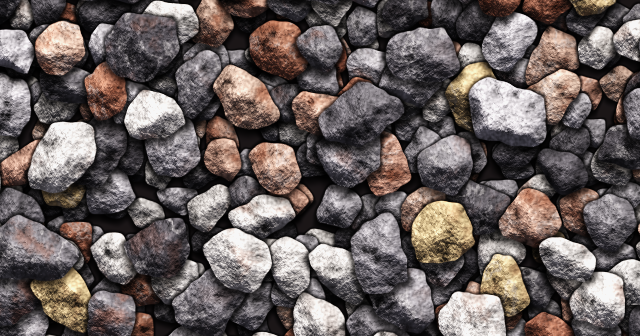
Reproduce this texture procedurally as a Shadertoy shader.

```glsl
// Bed of angular mixed pebbles in hard sunlight, with deep shadow between them
#define LAYERS 4
#define FACES 6
#define CELL_SMALL 0.112
#define CELL_LARGE 0.205
#define GRAIN_SCALE 17.0
#define BUMP 0.27
#define MOTTLE 1.05
#define EXPOSURE 1.72
#define CONTRAST 0.45
#define SUN normalize(vec3(0.12, 0.72, 0.68))
#define SHADOW_FLOOR 0.22
#define RAGGED 0.04

const float TAU = 6.28318;

vec3 hash3(vec2 p) {
    vec3 q = fract(p.xyx * vec3(0.1031, 0.1030, 0.0973));
    q += dot(q, q.yxz + 33.33);
    return fract((q.xxy + q.yzz) * q.zyx);
}

float cornerNoise(vec2 cell, vec2 offset) {
    return dot(hash3(cell).xy * 2.0 - 1.0, offset);
}

float gradientNoise(vec2 p) {
    vec2 i = floor(p), f = p - i;
    vec2 u = f * f * f * (f * (f * 6.0 - 15.0) + 10.0);
    vec2 o = vec2(0.0, 1.0);
    return 1.4 * mix(
        mix(cornerNoise(i, f), cornerNoise(i + o.yx, f - o.yx), u.x),
        mix(cornerNoise(i + o.xy, f - o.xy), cornerNoise(i + o.yy, f - o.yy), u.x), u.y);
}

float fbm(vec2 p) {
    float sum = 0.0, amp = 0.5;
    for (int i = 0; i < 5; i++) {
        sum += amp * gradientNoise(p);
        p = mat2(1.6, 1.2, -1.2, 1.6) * p + 17.3;
        amp *= 0.56;
    }
    return sum;
}

// Angular outline: inside distance, outline direction and slope of the faceted top
float stoneShape(vec2 q, vec2 id, out vec2 outward, out vec2 slope) {
    vec3 r = hash3(id + 7.7);
    float turn = TAU * r.x;
    float radius = mix(0.37, 0.52, r.y);
    float stretch = mix(1.0, 1.34, r.z);
    float edgeSum = 0.0, topSum = 0.0;
    outward = slope = vec2(0.0);

    // Two top facets that meet in a ridge
    vec2 tilt = 1.5 * (hash3(id + 4.4).xy - 0.5);
    for (float side = -1.0; side < 2.0; side += 2.0) {
        float top = exp(-22.0 * (mix(0.16, 0.32, r.y) - side * dot(q, tilt)));
        topSum += top;
        slope += top * side * tilt;
    }
    // Side facets
    for (int i = 0; i < FACES; i++) {
        vec3 f = hash3(id + float(i) * 3.17 + 1.3);
        float angle = TAU * (float(i) + 0.55 * f.x) / float(FACES);
        vec2 n = vec2(cos(angle), sin(angle));
        float t = angle - turn;
        float reach = radius * mix(0.8, 1.1, f.y) * length(vec2(cos(t) * stretch, sin(t) / stretch));
        float inside = reach - dot(q, n);
        float steep = mix(0.5, 1.9, f.z);
        float edge = exp(-22.0 * inside);
        float top = exp(-20.0 * inside * steep);
        edgeSum += edge;
        outward += edge * n;
        topSum += top;
        slope += top * steep * n;
    }
    outward /= edgeSum;
    slope /= topSum;
    return -log(edgeSum) / 22.0;
}

// Base colour in xyz, and how warm its stains are in w
vec4 rockColour(vec3 r) {
    vec3 grey = mix(vec3(0.24, 0.23, 0.245), vec3(0.69, 0.67, 0.69), smoothstep(0.0, 1.0, r.y));
    if (r.x < 0.56) return vec4(grey, 0.45 * smoothstep(0.5, 1.0, r.z));
    if (r.x < 0.75) return vec4(mix(vec3(0.78, 0.76, 0.74), vec3(0.90, 0.87, 0.84), r.y), 0.4 * r.z);
    if (r.x < 0.90) return vec4(mix(vec3(0.72, 0.51, 0.43), vec3(0.80, 0.65, 0.56), r.y), 0.65);
    if (r.x < 0.975) return vec4(mix(vec3(0.46, 0.26, 0.20), vec3(0.58, 0.37, 0.29), r.y), 0.6);
    return vec4(0.80, 0.67, 0.46, 0.3);
}

vec3 shadeStone(vec2 p, vec2 id, vec2 slope) {
    vec3 r = hash3(id + 21.9);
    vec4 rock = rockColour(r);

    // Grain, drawn out along a bedding direction of each stone
    float a = TAU * r.z;
    mat2 bedding = mat2(cos(a), -sin(a), sin(a), cos(a));
    vec2 s = bedding * p * GRAIN_SCALE * vec2(0.9, 1.12) + r.xy * 90.0;
    vec2 e = vec2(0.06, 0.0);
    float grain = fbm(s);
    vec2 relief = (vec2(fbm(s + bedding * e.xy), fbm(s + bedding * e.yx)) - grain) / e.x;

    // Stains, pale veins, dark pits and fine flecks
    float patches = fbm(s * 0.6 + 31.0);
    vec3 colour = rock.rgb * (1.0 + MOTTLE * grain);
    colour = mix(colour, vec3(0.50, 0.26, 0.18), rock.w * smoothstep(0.02, 0.35, patches));
    float vein = smoothstep(0.10, 0.0, abs(patches + 0.15)) * step(0.35, r.z);
    colour = mix(colour, vec3(0.78, 0.76, 0.75), 0.4 * vein);
    colour *= 1.0 - 0.55 * smoothstep(0.2, 0.5, -grain);
    colour *= 1.0 + 0.35 * gradientNoise(p * 110.0);

    // Sun, sky and a damp sheen
    vec3 n = normalize(vec3(slope - BUMP * relief, 1.0));
    float sun = max(dot(n, SUN), 0.0);
    float sheen = pow(max(dot(n, normalize(SUN + vec3(0.0, 0.0, 1.0))), 0.0), 26.0);
    return colour * (vec3(0.25, 0.25, 0.28) + vec3(1.08, 1.06, 1.03) * sun) + 0.09 * sheen;
}

void mainImage(out vec4 fragColor, in vec2 fragCoord) {
    vec2 p = fragCoord / iResolution.y;
    vec2 ragged = RAGGED * vec2(gradientNoise(p * 24.0), gradientNoise(p * 24.0 + 51.7));
    vec3 colour = vec3(0.09, 0.075, 0.08);

    // Paint small deep stones first, then larger ones; upper rows cover lower rows
    for (int layer = 0; layer < LAYERS; layer++) {
        float depth = float(layer) / float(LAYERS - 1);
        float size = mix(CELL_SMALL, CELL_LARGE, depth);
        float blur = 0.8 / (iResolution.y * size);
        vec2 g = p / size + float(layer) * vec2(5.37, 3.71);
        for (int j = -1; j <= 1; j++)
        for (int i = -1; i <= 1; i++) {
            float row = floor(g.y) + float(j);
            float stagger = 0.5 * mod(row, 2.0);
            vec2 cell = vec2(floor(g.x - stagger) + float(i), row);
            vec2 id = cell + float(layer) * 37.0;
            vec3 r = hash3(id + 0.5);
            vec2 q = g - cell - vec2(stagger, 0.0) - 0.5 - 0.56 * (r.xy - 0.5);
            if (r.z > mix(1.0, 0.5, depth * depth) || dot(q, q) > 1.3) continue;

            vec2 outward, slope;
            float inside = stoneShape(q + ragged, id, outward, slope);
            float reach = 0.07 + 0.24 * max(0.0, -dot(outward, SUN.xy));
            colour *= mix(SHADOW_FLOOR, 1.0, smoothstep(0.0, reach, -inside));
            float cover = smoothstep(-blur, blur, inside);
            if (cover > 0.0) {
                vec3 stone = shadeStone(p, id, slope) * mix(0.66, 1.0, depth);
                colour = mix(colour, stone, cover);
            }
        }
    }
    // Soft shoulder below white, then an S-curve for contrast
    colour = max(colour, 0.0);
    colour = EXPOSURE * colour / (1.0 + 0.84 * colour);
    colour = clamp(colour, 0.0, 1.0);
    colour = mix(colour, smoothstep(0.0, 1.0, colour), CONTRAST);
    fragColor = vec4(min(colour, 0.97), 1.0);
}
```
